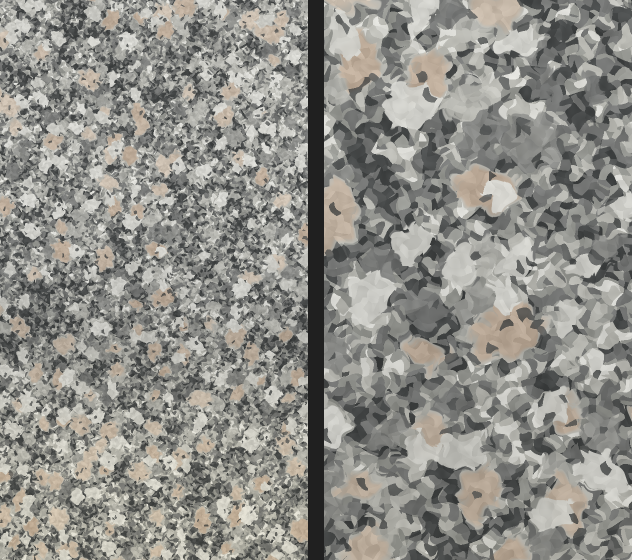
Left, the full canvas; right, a detail of the centre.
This texture is drawn by a WebGL 2 fragment shader. Its source:

```glsl
#version 300 es
precision highp float;
// Polished granite: pink and white feldspar crystals in a fine grey and black grain.

uniform vec2 u_resolution;
out vec4 fragColor;

// Mineral colours
const vec3 CHARCOAL = vec3(0.27, 0.28, 0.28);
const vec3 SLATE = vec3(0.45, 0.455, 0.45);
const vec3 ASH = vec3(0.585, 0.59, 0.57);
const vec3 SILVER = vec3(0.72, 0.72, 0.695);
const vec3 CHALK = vec3(0.85, 0.85, 0.83);
const vec3 PINK = vec3(0.73, 0.655, 0.58);
const vec3 PALE_PINK = vec3(0.80, 0.75, 0.69);

// Grain counts per canvas height, and shares of cells that hold a crystal
const float COARSE_GRAINS = 95.0;
const float FINE_GRAINS = 210.0;
const float PINK_CELLS = 23.0;
const float WHITE_CELLS = 32.0;
const float QUARTZ_CELLS = 30.0;
const float PINK_SHARE = 0.36;
const float WHITE_SHARE = 0.30;
const float QUARTZ_SHARE = 0.42;
const float RAGGEDNESS = 0.16;
const int AA = 2;

vec3 hash3(vec2 cell, float seed) {
    uvec3 v = uvec3(ivec3(vec3(cell, seed)));
    v = v * 1664525u + 1013904223u;
    v.x += v.y * v.z; v.y += v.z * v.x; v.z += v.x * v.y;
    v ^= v >> 16u;
    v.x += v.y * v.z; v.y += v.z * v.x; v.z += v.x * v.y;
    return vec3(v >> 8u) / 16777216.0;
}

float valueNoise(vec2 p, float seed) {
    vec2 i = floor(p), f = fract(p);
    f = f * f * (3.0 - 2.0 * f);
    float low = mix(hash3(i, seed).x, hash3(i + vec2(1, 0), seed).x, f.x);
    float high = mix(hash3(i + vec2(0, 1), seed).x, hash3(i + 1.0, seed).x, f.x);
    return mix(low, high, f.y);
}

// Random values of the nearest cellular grain
vec3 grain(vec2 p, float seed) {
    vec2 cell = floor(p);
    float nearest = 9.0;
    vec3 id = vec3(0.0);
    for (int y = -1; y <= 1; y++)
    for (int x = -1; x <= 1; x++) {
        vec2 c = cell + vec2(x, y);
        vec3 h = hash3(c, seed);
        vec2 d = p - c - h.xy;
        if (dot(d, d) < nearest) {
            nearest = dot(d, d);
            id = hash3(c, seed + 7.0);
        }
    }
    return id;
}

// Scattered blunt crystals: x is depth inside the edge, y a random tone
vec2 crystal(vec2 p, float share, float ragged, float seed) {
    vec2 cell = floor(p);
    vec2 best = vec2(-1.0, 0.0);
    for (int y = -1; y <= 1; y++)
    for (int x = -1; x <= 1; x++) {
        vec2 c = cell + vec2(x, y);
        vec3 place = hash3(c, seed), form = hash3(c, seed + 50.0);
        if (form.x > share) continue;
        vec2 v = p - c - 0.15 - 0.7 * place.xy;
        float a = 6.2832 * place.z;
        v = mat2(cos(a), sin(a), -sin(a), cos(a)) * v;
        v *= vec2(0.9, mix(0.95, 1.5, form.y));
        float facet = max(max(abs(v.x), abs(v.y)), 0.707 * (abs(v.x) + abs(v.y)));
        float wobble = 0.06 * sin(9.0 * v.x + a) * sin(11.0 * v.y + 3.0 * a);
        float depth = mix(0.26, 0.50, form.z) - mix(length(v), facet, 0.6) + wobble + ragged;
        if (depth > best.x) best = vec2(depth, fract(form.x / share + place.x));
    }
    return best;
}

vec3 granite(vec2 p) {
    vec2 w = p + 0.0016 * sin(p.yx * 330.0 + 2.0 * sin(p * 190.0));
    vec3 coarse = grain(w * COARSE_GRAINS, 1.0);
    vec3 fine = grain(w * FINE_GRAINS, 2.0);
    float cluster = valueNoise(p * 34.0, 3.0) + 0.6 * valueNoise(p * 9.0, 4.0) - 0.8;

    // Groundmass: clustered dark mica among grey grains
    float t = mix(fine.x, coarse.x, 0.52) + 0.24 * cluster;
    vec3 col = t < 0.29 ? CHARCOAL : t < 0.49 ? SLATE : t < 0.65 ? ASH : t < 0.84 ? SILVER : CHALK;

    // Crystals with edges broken up by the grains
    float ragged = RAGGEDNESS * (0.6 * fine.y + 0.4 * coarse.y - 0.5);
    vec2 quartz = crystal(w * QUARTZ_CELLS, QUARTZ_SHARE, ragged * 1.5, 11.0);
    vec2 pink = crystal(w * PINK_CELLS, PINK_SHARE, ragged, 12.0);
    vec2 white = crystal(w * WHITE_CELLS, WHITE_SHARE, ragged, 13.0);
    vec3 quartzTone = mix(SLATE, SILVER, smoothstep(0.1, 0.6, quartz.y));
    col = mix(col, quartzTone, 0.8 * smoothstep(0.0, 0.03, quartz.x));
    vec3 pinkTone = mix(PINK, PALE_PINK, pink.y);
    pinkTone = mix(SILVER, pinkTone, smoothstep(0.0, 0.12, pink.x));
    col = mix(col, pinkTone, 0.93 * smoothstep(0.0, 0.025, pink.x));
    vec3 whiteTone = mix(SILVER, CHALK, 0.4 + 0.6 * white.y);
    col = mix(col, whiteTone, 0.95 * smoothstep(0.0, 0.025, white.x));

    // Stray mica flecks and mottling over everything
    col = mix(col, CHARCOAL, 0.75 * step(0.945, fine.z));
    col += 0.08 * (fine.y - 0.5) + 0.05 * (valueNoise(p * 260.0, 5.0) - 0.5);

    // Broad uneven light: a dim band below the middle, warmer at the foot
    float band = (p.y - 0.39) / 0.13;
    col *= 1.02 - 0.08 * exp(-band * band);
    return col * mix(vec3(1.01, 1.0, 0.965), vec3(1.0), smoothstep(0.0, 0.5, p.y));
}

void main() {
    vec3 sum = vec3(0.0);
    for (int j = 0; j < AA; j++)
    for (int i = 0; i < AA; i++) {
        vec2 offset = (vec2(i, j) + 0.5) / float(AA) - 0.5;
        sum += granite((gl_FragCoord.xy + offset) / u_resolution.y);
    }
    fragColor = vec4(clamp(sum / float(AA * AA), 0.0, 1.0), 1.0);
}
```
